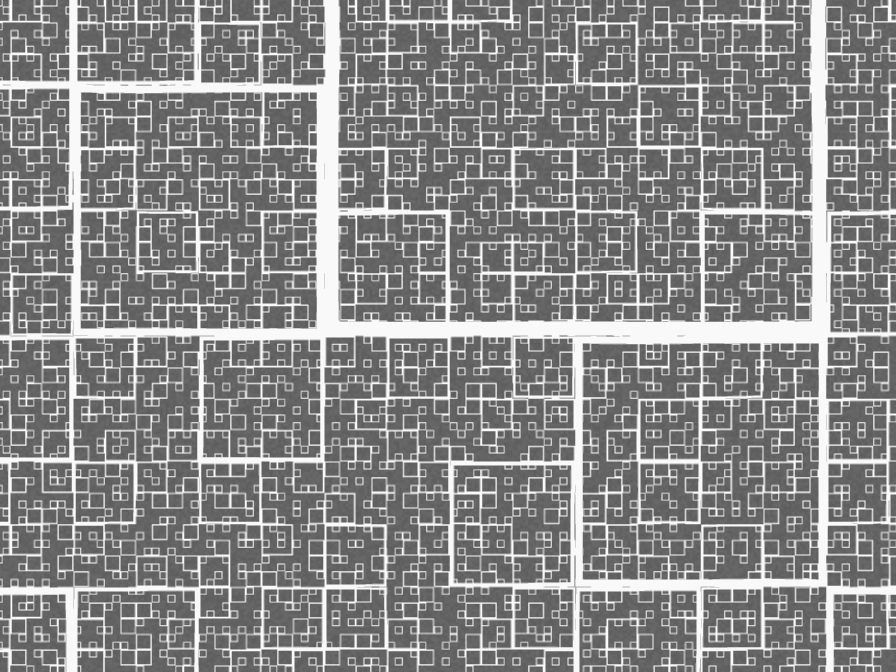
Reproduce this pattern procedurally as a Shadertoy shader.

```glsl
// Nested white square outlines, seven sizes scattered on a grey quadtree grid.
#define FINEST 0.01167       // side of the smallest square, in canvas heights
#define ORIGIN vec2(0.4826, 0.5)
#define LINE_RATIO 0.027     // line width relative to the square
#define LINE_BASE 0.00105    // width added to every line
#define SOFTNESS 0.0026      // smallest filter width
#define SLIVER 0.0014        // unevenness of the large outlines
#define GROUND 0.388
#define GRAIN 0.05
#define INK 0.975
#define TOP_LEVEL 6
#define SAMPLES 4

float hash(vec2 p) {
    uvec2 q = uvec2(ivec2(p) + 4096);
    uint h = q.x * 1597334677u ^ q.y * 3812015801u;
    h = (h ^ (h >> 15)) * 2246822519u;
    h = (h ^ (h >> 13)) * 3266489917u;
    return float((h ^ (h >> 16)) & 65535u) / 65536.0;
}

float valueNoise(vec2 p) {
    vec2 i = floor(p), f = smoothstep(0.0, 1.0, p - i);
    return mix(mix(hash(i), hash(i + vec2(1, 0)), f.x),
               mix(hash(i + vec2(0, 1)), hash(i + vec2(1, 1)), f.x), f.y);
}

// Which quarter of a block holds a square; the two coarsest levels are regular
vec2 pickQuarter(vec2 block, int level) {
    if (level == TOP_LEVEL) return vec2(0.0);
    if (level == TOP_LEVEL - 1) return mod(vec2(block.x + block.y, block.x + 1.0), 2.0);
    float pick = floor(4.0 * hash(block + float(level) * vec2(311.0, 173.0)));
    return vec2(mod(pick, 2.0), floor(pick / 2.0));
}

// 1 on an outline, 0 on the ground
float outlines(vec2 p) {
    bool parentIsSquare = false;
    for (int level = TOP_LEVEL; level >= 0; level--) {
        float size = FINEST * exp2(float(level));
        vec2 cell = floor(p / size);
        vec2 block = floor(cell / 2.0);
        vec2 quarter = cell - 2.0 * block;
        // A square never holds another one exactly half its size
        bool isSquare = !parentIsSquare
            && all(lessThan(abs(quarter - pickQuarter(block, level)), vec2(0.5)));
        if (isSquare) {
            vec2 inside = p - cell * size;
            vec2 toEdge = min(inside, size - inside);
            float edge = min(toEdge.x, toEdge.y);
            if (level > 2) {
                float k = float(level);
                edge -= SLIVER * max(0.0, sin(p.x * 17.0 + k * 5.0) * sin(p.y * 13.0 + k * 3.0));
            }
            if (edge >= 0.0 && edge < size * LINE_RATIO + LINE_BASE) return 1.0;
        }
        parentIsSquare = isSquare;
    }
    return 0.0;
}

void mainImage(out vec4 fragColor, in vec2 fragCoord) {
    vec2 p = fragCoord / iResolution.y;
    float filterWidth = max(SOFTNESS, 1.0 / iResolution.y);

    // Box filter for smooth edges
    float coverage = 0.0;
    for (int j = 0; j < SAMPLES; j++)
        for (int i = 0; i < SAMPLES; i++) {
            vec2 offset = (vec2(i, j) + 0.5) / float(SAMPLES) - 0.5;
            coverage += outlines(p - ORIGIN + offset * filterWidth);
        }
    coverage /= float(SAMPLES * SAMPLES);

    float ground = GROUND + GRAIN * (valueNoise(p * 250.0) - 0.5);
    fragColor = vec4(vec3(mix(ground, INK, coverage)), 1.0);
}
```
